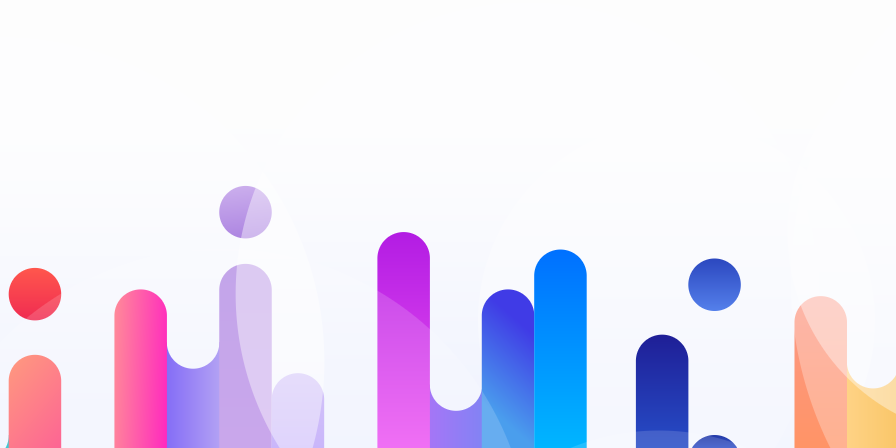
Write a WebGL 2 fragment shader that draws this background.

```glsl
#version 300 es
precision highp float;

uniform vec2 u_resolution;
out vec4 outColor;

// Lengths are in canvas heights, origin at the lower left.
const float RADIUS = 0.0586;
const int BARS = 10;
const int PILLS = 13;
const int WELLS = 4;
const int SHEENS = 4;
const int HALOS = 3;
const float LENS_OPACITY = 0.42;
const vec3 WHITE = vec3(0.995);
const vec3 SKY_TOP = vec3(0.992, 0.992, 0.994);
const vec3 SKY_LOW = vec3(0.932, 0.945, 0.998);

// Pills: centre x, top y, gradient tilt (0 downward, 1 rightward); bars first, then dots.
const vec3 PILL[PILLS] = vec3[](
    vec3(0.078, 0.208, 0.4), vec3(0.314, 0.354, 0.9), vec3(0.548, 0.411, 0.0),
    vec3(0.665, 0.167, 0.0), vec3(0.901, 0.482, 0.0), vec3(1.134, 0.354, -0.4),
    vec3(1.251, 0.443, 0.0), vec3(1.478, 0.253, 0.0), vec3(1.595, 0.029, 0.0),
    vec3(1.832, 0.339, 0.0),
    vec3(0.078, 0.402, 0.0), vec3(0.548, 0.585, 0.1), vec3(1.595, 0.423, 0.0));
const vec3 PILL_START[PILLS] = vec3[](
    vec3(1.00, 0.53, 0.40), vec3(1.00, 0.46, 0.52), vec3(0.72, 0.58, 0.90),
    vec3(0.80, 0.73, 0.97), vec3(0.70, 0.11, 0.89), vec3(0.25, 0.23, 0.90),
    vec3(0.00, 0.44, 1.00), vec3(0.12, 0.12, 0.59), vec3(0.14, 0.23, 0.66),
    vec3(0.99, 0.60, 0.53),
    vec3(1.00, 0.34, 0.30), vec3(0.80, 0.69, 0.93), vec3(0.17, 0.28, 0.75));
const vec3 PILL_END[PILLS] = vec3[](
    vec3(0.99, 0.28, 0.50), vec3(1.00, 0.00, 0.70), vec3(0.75, 0.59, 0.91),
    vec3(0.75, 0.66, 0.98), vec3(0.93, 0.33, 0.95), vec3(0.29, 0.62, 0.93),
    vec3(0.00, 0.71, 1.00), vec3(0.15, 0.30, 0.78), vec3(0.20, 0.32, 0.78),
    vec3(1.00, 0.58, 0.40),
    vec3(0.94, 0.17, 0.32), vec3(0.67, 0.51, 0.88), vec3(0.33, 0.50, 0.92));

// Wells: centre x and lowest point of the scooped top.
const vec2 WELL[WELLS] = vec2[](
    vec2(-0.039, -0.030), vec2(0.431, 0.177), vec2(1.018, 0.083), vec2(1.949, 0.133));
const vec3 WELL_LEFT[WELLS] = vec3[](
    vec3(0.10, 0.75, 0.80), vec3(0.43, 0.32, 0.96),
    vec3(0.58, 0.36, 0.96), vec3(1.00, 0.76, 0.34));
const vec3 WELL_RIGHT[WELLS] = vec3[](
    vec3(0.10, 0.75, 0.80), vec3(0.64, 0.56, 0.95),
    vec3(0.42, 0.42, 0.95), vec3(0.97, 0.69, 0.18));

// Translucent discs: centre, radius, opacity. Halos stay behind the shapes.
const vec4 SHEEN[SHEENS] = vec4[](
    vec4(0.495, -0.245, 0.690, 0.16), vec4(1.471, -0.482, 0.521, 0.14),
    vec4(2.214, 0.479, 0.456, 0.40), vec4(2.604, 0.375, 0.839, 0.28));
const vec4 HALO[HALOS] = vec4[](
    vec4(0.0, 0.193, 0.724, 0.25), vec4(1.177, 0.344, 0.651, 0.15),
    vec4(1.510, 0.284, 0.443, 0.35));

float coverage(float dist) {
    return clamp(0.5 - dist * u_resolution.y, 0.0, 1.0);
}

float disc(vec2 p, vec4 circle) {
    return length(p - circle.xy) - circle.z;
}

// Vertical capsule whose round ends lie inside [bottom, top].
float capsule(vec2 p, float x, float bottom, float top) {
    float spine = clamp(p.y, bottom + RADIUS, top - RADIUS);
    return length(p - vec2(x, spine)) - RADIUS;
}

// Column with a concave top, slightly widened to tuck under its neighbours.
float scoop(vec2 p, vec2 well) {
    vec2 q = p - well - vec2(0.0, RADIUS);
    return max(max(abs(q.x) - RADIUS * 1.1, q.y), RADIUS - length(q));
}

void main() {
    vec2 p = gl_FragCoord.xy / u_resolution.y;

    // Pale backdrop with soft discs
    vec3 color = mix(SKY_LOW, SKY_TOP, smoothstep(-0.05, 0.8, p.y));
    for (int i = 0; i < HALOS; i++)
        color = mix(color, WHITE, HALO[i].w * coverage(disc(p, HALO[i])));

    // Scooped links between bars
    for (int i = 0; i < WELLS; i++) {
        float across = clamp((p.x - WELL[i].x) / (2.0 * RADIUS) + 0.5, 0.0, 1.0);
        vec3 fill = mix(WELL_LEFT[i], WELL_RIGHT[i], across);
        color = mix(color, fill, coverage(scoop(p, WELL[i])));
    }

    // Bars and dots
    for (int i = 0; i < PILLS; i++) {
        float x = PILL[i].x, top = PILL[i].y;
        bool isBar = i < BARS;
        float bottom = isBar ? -1.0 : top - 2.0 * RADIUS;
        float down = (top - p.y) / (isBar ? top : 2.0 * RADIUS);
        float across = (p.x - x) / (2.0 * RADIUS) + 0.5;
        float blend = clamp(mix(down, across, PILL[i].z), 0.0, 1.0);
        vec3 fill = mix(PILL_START[i], PILL_END[i], blend);
        color = mix(color, fill, coverage(capsule(p, x, bottom, top)));
    }

    // Glassy discs and the lens where two halos cross
    for (int i = 0; i < SHEENS; i++)
        color = mix(color, WHITE, SHEEN[i].w * coverage(disc(p, SHEEN[i])));
    float lens = max(disc(p, HALO[0]), disc(p, HALO[1]));
    color = mix(color, WHITE, LENS_OPACITY * coverage(lens));

    outColor = vec4(color, 1.0);
}
```
